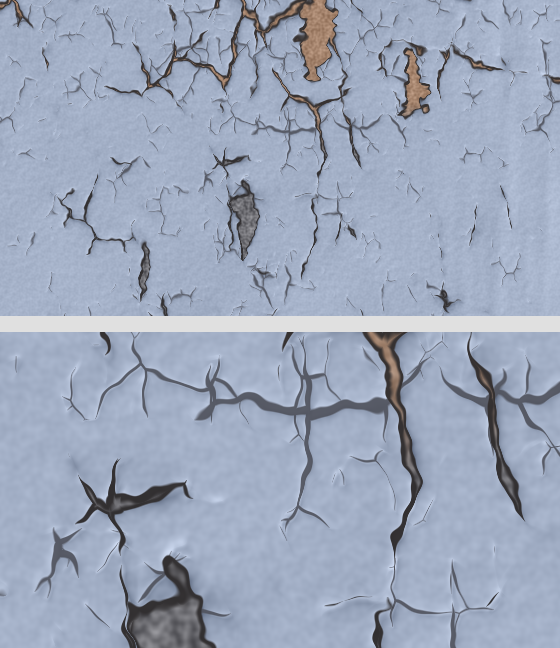
Top: the whole. Bottom: its middle third, enlarged.
A Shadertoy shader for this texture:

```glsl
// Weathered blue-grey paint, cracked and flaking off wood and plaster.

const vec3 PAINT = vec3(0.645, 0.695, 0.785);
const vec3 WOOD = vec3(0.65, 0.52, 0.43);
const vec3 PLASTER = vec3(0.44, 0.44, 0.46);
const vec3 SHADOW = vec3(0.18, 0.17, 0.175);
const vec3 HAIRLINE = vec3(0.30, 0.31, 0.35);
const vec2 TO_LIGHT = vec2(-0.55, 0.83);

vec2 hash2(vec2 p) {
    vec3 q = fract(p.xyx * vec3(0.1031, 0.1030, 0.0973));
    q += dot(q, q.yzx + 33.33);
    return fract((q.xx + q.yz) * q.zy);
}

float corner(vec2 cell, vec2 offset) {
    float angle = 6.2832 * hash2(cell).x;
    return dot(vec2(cos(angle), sin(angle)), offset);
}

// Gradient noise, about -0.7 to 0.7
float noise(vec2 p) {
    vec2 i = floor(p), f = fract(p), e = vec2(0, 1);
    vec2 u = f * f * f * (f * (f * 6.0 - 15.0) + 10.0);
    return mix(mix(corner(i, f), corner(i + e.yx, f - e.yx), u.x),
               mix(corner(i + e, f - e), corner(i + 1.0, f - 1.0), u.x), u.y);
}

vec2 noise2(vec2 p) {
    return vec2(noise(p), noise(p + 57.3));
}

// Distance to the nearest border between Voronoi cells
float cellBorder(vec2 p) {
    vec2 base = floor(p), f = fract(p), nearCell = vec2(0), nearest = vec2(8);
    for (int y = -1; y <= 1; y++)
    for (int x = -1; x <= 1; x++) {
        vec2 cell = vec2(x, y);
        vec2 r = cell + hash2(base + cell) - f;
        if (dot(r, r) < dot(nearest, nearest)) { nearest = r; nearCell = cell; }
    }
    float border = 8.0;
    for (int y = -2; y <= 2; y++)
    for (int x = -2; x <= 2; x++) {
        vec2 cell = nearCell + vec2(x, y);
        vec2 r = cell + hash2(base + cell) - f;
        vec2 across = r - nearest;
        if (dot(across, across) > 1e-5)
            border = min(border, dot(0.5 * (r + nearest), normalize(across)));
    }
    return border;
}

// Signed distance to a crack that tapers shut where strength falls below zero
float crack(vec2 p, vec2 scale, float strength, float opening, float maxWidth) {
    float width = min(maxWidth, strength * (strength < 0.0 ? 0.12 : opening));
    return cellBorder(p * scale) / scale.x - width;
}

// Ragged chip; taper widens it upwards (+) or downwards (-)
float chip(vec2 p, vec2 center, vec2 size, float taper) {
    vec2 q = (p - center) / size;
    q.x /= 1.0 + taper * clamp(q.y, -1.0, 1.0);
    float ragged = 0.7 * noise(p * 15.0 + 2.0) + 0.4 * noise(p * 38.0);
    return (length(q) - 1.0 + ragged) * size.x;
}

float density(vec2 p) {
    float column = (p.x - 0.85) / 0.45;
    return 0.28 * exp(-column * column) + 0.17 * smoothstep(0.4, 0.8, p.y);
}

vec2 jagged(vec2 p) {
    return p + 0.05 * noise2(p * 5.0) + 0.022 * noise2(p * 19.0) + 0.007 * noise2(p * 52.0);
}

// Wide gaps: long cracks joined with bare chips
float wideGap(vec2 p) {
    float strength = noise(p * 4.5 + 3.0) + 0.35 * noise(p * 13.0) + 0.25 * noise(p * 32.0);
    vec2 w = jagged(p);
    float gap = crack(w, vec2(6.8, 4.2), strength + density(p) - 0.27, 0.018, 0.0075);
    gap = min(gap, chip(w, vec2(1.00, 0.89), vec2(0.043, 0.12), 0.2));
    gap = min(gap, chip(w, vec2(1.30, 0.73), vec2(0.042, 0.10), -0.6));
    gap = min(gap, chip(w, vec2(0.77, 0.29), vec2(0.032, 0.10), 0.7));
    return min(gap, chip(w, vec2(0.46, 0.15), vec2(0.015, 0.10), 0.3));
}

// Short splits and hairlines between the wide gaps
float fineGap(vec2 p) {
    float patches = 0.4 * noise(p * 24.0) + 0.7 * density(p);
    float split = noise(p * 6.0 + 21.0) + patches - 0.36;
    float hair = noise(p * 9.0 + 40.0) + patches - 0.36;
    vec2 w = p + 0.022 * noise2(p * 14.0 + 9.0) + 0.008 * noise2(p * 44.0);
    return min(crack(w + 3.0, vec2(11.0, 7.0), split, 0.011, 0.0034),
               crack(w, vec2(19.0, 13.0), hair, 0.007, 0.0017));
}

// Lit lip above a gap (+) and dim edge below it (-)
float rim(float gap, float toward, float reach) {
    return exp(-max(gap, 0.0) / reach) * clamp((toward - gap) / reach, -1.0, 1.0);
}

vec3 paintColor(vec2 p) {
    float right = smoothstep(1.1, 1.6, p.x);
    float tone = 0.025 * noise(p * 2.5) + 0.02 * noise(p * 9.0) + 0.015 * (right - 0.3);
    tone += 0.05 * right * noise(p * vec2(28.0, 1.6));
    float bumps = noise(p * 48.0) - noise((p + 0.006 * TO_LIGHT) * 48.0);
    return PAINT + tone + 0.045 * bumps + 0.035 * noise(p * 125.0);
}

vec3 bareColor(vec2 p) {
    float wood = smoothstep(0.5, 0.7, p.y + 0.25 * noise(p * 3.0));
    float grain = 0.10 * noise(p * vec2(60.0, 28.0)) + 0.13 * noise(p * 110.0);
    return mix(PLASTER + 1.5 * grain, WOOD + grain, wood);
}

void mainImage(out vec4 fragColor, in vec2 fragCoord) {
    vec2 p = fragCoord / iResolution.y;
    float soft = 0.8 / iResolution.y;
    float wide = wideGap(p), wideLit = wideGap(p + 0.010 * TO_LIGHT);
    float fine = fineGap(p), fineLit = fineGap(p + 0.005 * TO_LIGHT);

    // Paint film with curled, lit edges
    vec3 color = paintColor(p);
    float curl = exp(-max(wide, 0.0) / 0.010) * smoothstep(-0.2, 0.4, noise(p * 14.0 + 5.0));
    color -= 0.13 * curl;
    color += 0.13 * rim(wide, wideLit, 0.005) + 0.11 * rim(fine, fineLit, 0.004);
    color = mix(color, HAIRLINE, 0.9 * smoothstep(soft, -soft, fine));

    // Bare ground, shaded beneath the overhanging film
    float shade = max(smoothstep(-0.003, 0.002, wideLit), smoothstep(-0.006, -0.002, wide));
    vec3 ground = mix(bareColor(p), SHADOW, 0.93 * shade);
    color = mix(color, ground, smoothstep(soft, -soft, wide));

    fragColor = vec4(clamp(color, 0.0, 1.0), 1.0);
}
```
